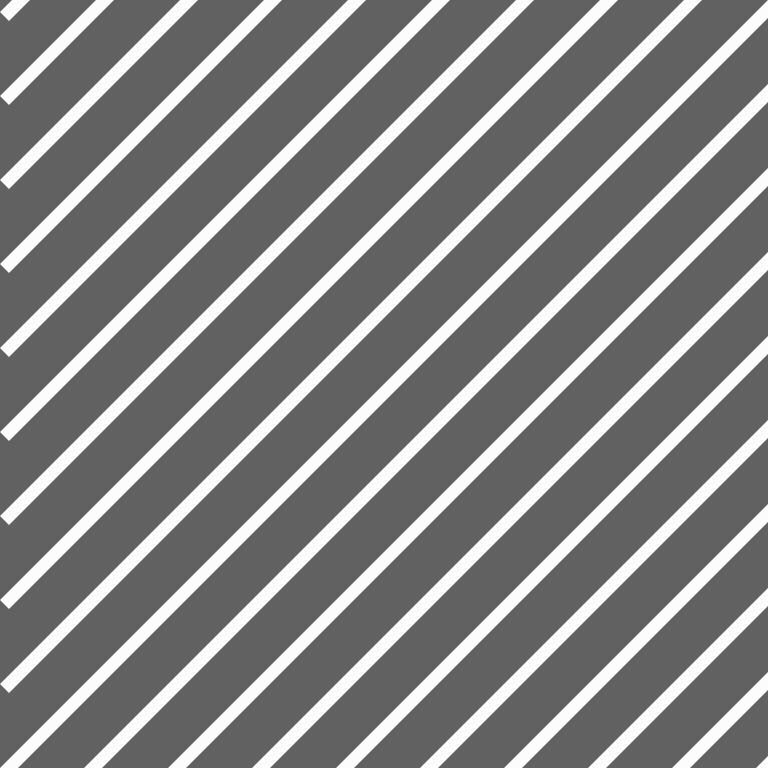
Give the GLSL for this pattern, as a WebGL 1 fragment shader.

```glsl
precision highp float;
// White diagonal stripes on grey, with square-cut ends along the left edge.

uniform vec2 u_resolution;

const vec3 GROUND_COLOR = vec3(0.38);
const vec3 STRIPE_COLOR = vec3(0.99);
const float PERIOD = 0.109375;      // stripe spacing along the x axis
const float PHASE = 0.25;           // first stripe offset, in periods
const float HALF_WIDTH = 0.01172;   // half the stripe width along the x axis
const float INV_SQRT2 = 0.70711;    // axis-aligned length to perpendicular length

// Signed distance to the nearest stripe; p has its origin at the top left.
float stripeDistance(vec2 p) {
  float across = p.x + p.y;
  float index = floor(across / PERIOD - PHASE + 0.5);
  float center = (index + PHASE) * PERIOD;
  float side = abs(across - center) - HALF_WIDTH;

  // Square end whose outer corner touches the left edge.
  float end = (p.y - p.x) - (center - HALF_WIDTH);
  return max(side, end) * INV_SQRT2;
}

void main() {
  float scale = min(u_resolution.x, u_resolution.y);
  vec2 p = vec2(gl_FragCoord.x, u_resolution.y - gl_FragCoord.y) / scale;

  // One-pixel-wide edge smoothing.
  float coverage = clamp(0.5 - stripeDistance(p) * scale, 0.0, 1.0);
  gl_FragColor = vec4(mix(GROUND_COLOR, STRIPE_COLOR, coverage), 1.0);
}
```
